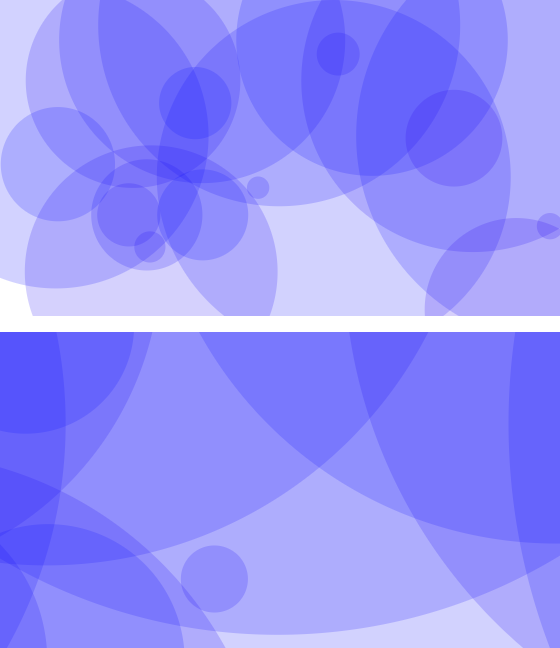
Top: the whole. Bottom: its middle third, enlarged.
Write a Shadertoy shader that draws this background.

```glsl
#define LAYER_OPACITY 0.19
#define BLUE_TINT vec3(0.05, 0.08, 1.0)
#define VIOLET_TINT vec3(0.18, 0.02, 0.92)
#define ARCH_COUNT 7
#define FLOOR_COUNT 3
#define CLUSTER_COUNT 3
#define DOT_COUNT 7
#define SEED 4.0

const float PI = 3.14159265;

// Sine-free hash, two values in 0..1
vec2 hash2(float n) {
    vec3 p = fract(vec3(n + SEED) * vec3(0.1031, 0.1030, 0.0973));
    p += dot(p, p.yzx + 33.33);
    return fract((p.xx + p.yz) * p.zy);
}

// Lays one translucent disc over the colour; lengths are in canvas heights
void addDisc(inout vec3 color, vec2 p, vec2 center, float radius, float id) {
    float coverage = clamp((radius - distance(p, center)) * iResolution.y + 0.5, 0.0, 1.0);
    vec3 tint = mix(BLUE_TINT, VIOLET_TINT, hash2(id).x);
    color = mix(color, tint, LAYER_OPACITY * coverage);
}

void mainImage(out vec4 fragColor, in vec2 fragCoord) {
    vec2 p = fragCoord / iResolution.y;
    float aspect = iResolution.x / iResolution.y;
    vec3 color = vec3(1.0);

    // Large discs along an arch that peaks at the top
    for (int i = 0; i < ARCH_COUNT; i++) {
        float k = float(i);
        float t = k / float(ARCH_COUNT - 1);
        float rise = sin(PI * t);
        vec2 center = vec2(aspect * mix(0.1, 1.01, t) - 0.1 * rise * rise, 0.57 + 0.35 * rise);
        float radius = 0.395 + 0.03 * k + 0.1 * cos(2.0 * PI * k / 3.0 + 0.5);
        addDisc(color, p, center, radius, k);
    }

    // Lower row, swelling in the middle
    for (int i = 0; i < FLOOR_COUNT; i++) {
        float k = float(i);
        float swell = sin(PI * k / float(FLOOR_COUNT - 1));
        vec2 center = vec2(aspect * (0.27 + 0.326 * k), 0.14 - 0.06 * k + 0.36 * swell);
        addDisc(color, p, center, 0.4 - 0.055 * k + 0.215 * swell, 20.0 + k);
    }

    // Tight cluster at the lower left
    for (int i = 0; i < CLUSTER_COUNT; i++) {
        float k = float(i);
        float swell = sin(PI * k / float(CLUSTER_COUNT - 1));
        vec2 center = vec2(aspect * (0.23 + 0.066 * k) - 0.06 * swell, 0.32);
        addDisc(color, p, center, 0.1 + 0.022 * k + 0.054 * swell, 40.0 + k);
    }

    // Scattered small discs, one per column
    for (int i = 0; i < DOT_COUNT; i++) {
        float k = float(i);
        vec2 jitter = hash2(60.0 + k);
        float height = fract(0.618 * k + 0.36 + 0.1 * jitter.y);
        float size = fract(0.382 * k + 0.9);
        vec2 center = vec2(aspect * (k + jitter.x) / float(DOT_COUNT), 0.18 + 0.75 * height);
        addDisc(color, p, center, 0.035 + 0.18 * size * size, 80.0 + k);
    }

    fragColor = vec4(color, 1.0);
}
```
